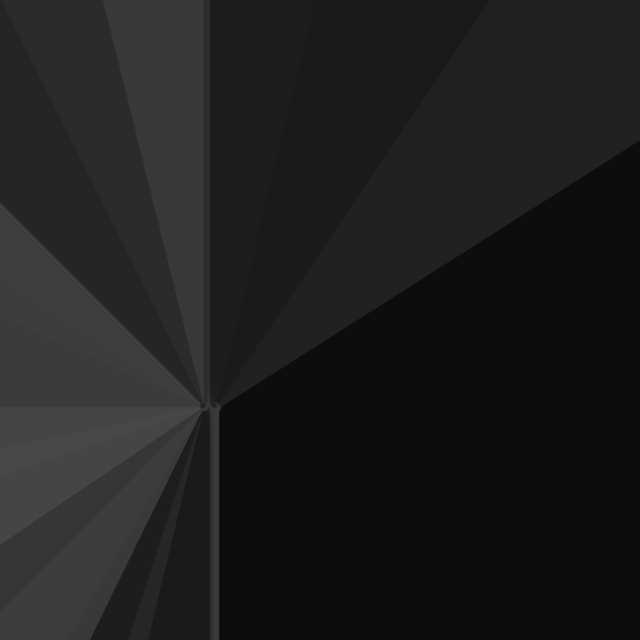
Reproduce this background procedurally as a WebGL 2 fragment shader.

```glsl
#version 300 es
precision highp float;
// Grey fans of flat wedges around two neighbouring hubs, split by a thin
// vertical seam. Each fan is a sweep of tones stepped by angle, and a dark
// field with a rounded corner covers the lower right.

uniform vec2 u_resolution;
out vec4 fragColor;

// Each ray holds its angle in degrees and the tone that begins there.
const vec2 LEFT_RAYS[15] = vec2[15](
    vec2(14.0, 0.168), vec2(26.5, 0.147), vec2(45.0, 0.245),
    vec2(57.0, 0.240), vec2(66.0, 0.232), vec2(79.0, 0.228),
    vec2(90.0, 0.265), vec2(101.5, 0.282), vec2(108.5, 0.272),
    vec2(124.1, 0.210), vec2(135.2, 0.235), vec2(149.5, 0.225),
    vec2(153.9, 0.115), vec2(162.0, 0.150), vec2(166.5, 0.102));
const vec2 RIGHT_RAYS[3] = vec2[3](
    vec2(13.6, 0.102), vec2(33.9, 0.124), vec2(45.0, 0.128));

// Smooth step across an edge whose signed distance is given.
float cover(float dist, float width) {
    return smoothstep(-width, width, dist);
}

// Signed arc distance past a ray, clamped near the hub.
float pastRay(float angle, float ray, float radius) {
    return radians(angle - ray) * max(radius, 0.002);
}

float leftFan(vec2 p, float width) {
    float angle = mod(degrees(atan(-p.x, p.y)) + 360.0, 360.0);
    float tone = 0.22;
    for (int i = 0; i < 15; i++) {
        float edge = pastRay(angle, LEFT_RAYS[i].x, length(p));
        tone = mix(tone, LEFT_RAYS[i].y, cover(edge, width));
    }
    // Narrow darker strip beside the seam, above the hub.
    float strip = cover(p.x, width) * cover(p.y, width);
    return mix(tone, 0.175, strip);
}

float rightFan(vec2 p, float width) {
    float angle = degrees(atan(p.x, p.y));
    float tone = 0.11;
    for (int i = 0; i < 3; i++) {
        float edge = pastRay(angle, RIGHT_RAYS[i].x, length(p));
        tone = mix(tone, RIGHT_RAYS[i].y, cover(edge, width));
    }
    return tone;
}

// Dark field: right of a vertical edge and below a slanted one.
float darkField(vec2 uv, float width) {
    vec2 p = uv - vec2(0.3425, 0.3646);
    float slant = dot(p - vec2(0.0033, 0.0), vec2(0.5367, -0.8438));
    vec2 inset = max(0.008 - vec2(p.x, slant), 0.0);
    float dist = min(min(p.x, slant), 0.008 - length(inset));
    return cover(dist, width);
}

// Small shaded bead marking a hub.
float bead(float tone, vec2 p, float width) {
    float shade = 0.13 + 0.1 * smoothstep(0.002, 0.007, length(p + vec2(0.002, -0.002)));
    return mix(tone, shade, cover(0.0068 - length(p), width));
}

void main() {
    vec2 uv = gl_FragCoord.xy / u_resolution;
    float width = 0.75 / min(u_resolution.x, u_resolution.y);
    vec2 leftHub = vec2(0.319, 0.3646);
    vec2 rightHub = vec2(0.3365, 0.3646);

    // The two fans meet at the seam.
    float seam = cover(uv.x - 0.328, width);
    float tone = mix(leftFan(uv - leftHub, width),
                     rightFan(uv - vec2(0.3385, 0.3646), width), seam);

    // Lit post below the right hub.
    float post = seam * cover(0.3646 - uv.y, width);
    tone = mix(tone, mix(0.17, 0.225, smoothstep(0.328, 0.336, uv.x)), post);
    tone = mix(tone, 0.05, darkField(uv, width));

    // Tapered flare on the seam and the two beads.
    vec2 flare = abs(uv - vec2(0.328, 0.3646));
    tone += 0.1 * exp(-flare.x / 0.003 - flare.y / 0.014);
    tone = bead(tone, uv - leftHub, width);
    tone = bead(tone, uv - rightHub, width);

    fragColor = vec4(vec3(tone), 1.0);
}
```
